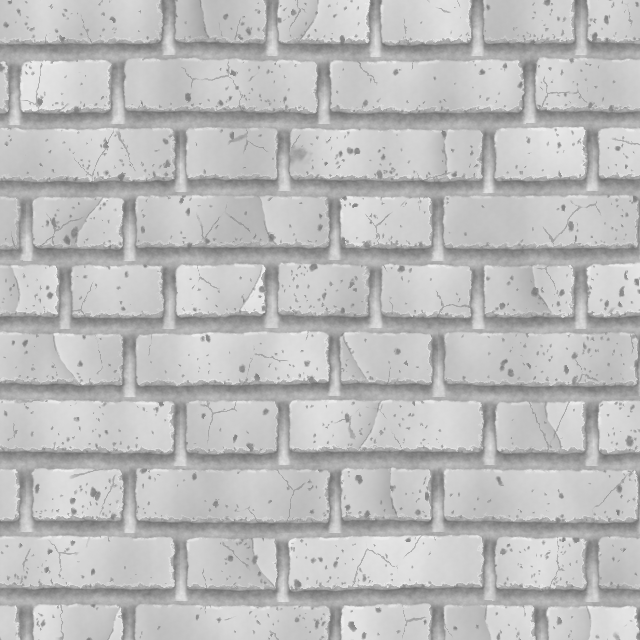
Give the GLSL for this texture, as a WebGL 1 fragment shader.

```glsl
precision highp float;
uniform vec2 u_resolution;

float hash(vec2 p) {
  vec3 h = fract(p.xyx * 0.1031);
  h += dot(h, h.yzx + 33.33);
  return fract((h.x + h.y) * h.z);
}

// Layered, folded sines, roughly -1 to 1
float waves(vec2 p) {
  float sum = 0.0, amp = 0.5;
  for (int i = 0; i < 5; i++) {
    sum += amp * sin(p.x + 1.4 * sin(p.y + 0.7));
    p = mat2(0.8, 0.6, -0.6, 0.8) * p * 1.9 + 2.3;
    amp *= 0.56;
  }
  return sum;
}

// Cellular noise: nearest distance, gap to the second nearest, cell id
vec3 cells(vec2 p) {
  vec2 base = floor(p);
  vec3 best = vec3(9.0, 9.0, 0.0);
  for (int j = -1; j <= 1; j++) {
    for (int i = -1; i <= 1; i++) {
      vec2 c = base + vec2(float(i), float(j));
      float d = length(c + vec2(hash(c), hash(c + 37.0)) - p);
      if (d < best.x) best = vec3(d, best.x, hash(c + 71.0));
      else best.y = min(best.y, d);
    }
  }
  return vec3(best.x, best.y - best.x, best.z);
}

float roundBox(vec2 p, vec2 halfSize, float radius) {
  vec2 e = abs(p) - halfSize + radius;
  return length(max(e, 0.0)) + min(max(e.x, e.y), 0.0) - radius;
}

// Whether joint i of a course is open; a closed joint makes a long brick
bool hasJoint(float row, float i) {
  if (row == 4.0) return true;
  if (row < 0.5) return i != 0.0;
  if (row == 1.0) return i < 1.5 || mod(i + 0.5, 2.0) > 1.0;
  if (row == 5.0 && i < 0.5) return i < 0.0;
  if (row == 9.0 && i == 5.0) return true;
  return mod(i + 0.5 + mod(row, 2.0), 3.0) > 1.0;
}

// Irregular pits, denser where amount is high
float pits(vec2 p, float amount, float soft) {
  vec3 c = cells(p);
  float radius = 0.14 + 0.26 * fract(c.z * 57.0);
  return step(1.0 - amount, c.z) * (1.0 - smoothstep(radius - soft, radius + soft, c.x));
}

void main() {
  vec2 uv = gl_FragCoord.xy / u_resolution;
  float px = 1.0 / u_resolution.y;
  float rough = waves(uv * 290.0);
  float cloud = waves(uv * 15.0);
  vec2 wobble = vec2(waves(uv * 85.0), waves(uv.yx * 80.0 + 9.0));

  // Courses counted from the top, then the brick between two open joints
  float down = 1.0 - uv.y + 0.0193 + 0.0015 * sin(uv.x * 11.0 + uv.y * 5.0);
  float row = floor(down / 0.1065);
  float shift = mod(row, 2.0) < 0.5 ? 0.121 : 0.041;
  if (row < 1.5 || row == 4.0) shift -= 0.018;
  float left = floor((uv.x - shift) / 0.161);
  float right = left + 1.0;
  if (!hasJoint(row, left)) left -= 1.0;
  if (!hasJoint(row, right)) right += 1.0;
  vec2 id = vec2(left + 20.0, row + 3.0);
  float r1 = hash(id), r2 = hash(id + 13.0), r3 = hash(id + 29.0), r4 = hash(id + 53.0);

  vec2 size = vec2((right - left) * 0.0805 - 0.0085 - 0.002 * r2, 0.0415 - 0.0015 * r3);
  vec2 q = vec2(uv.x - shift - (left + right) * 0.0805, down - row * 0.1065 - 0.0475);
  q.y += q.x * (r1 - 0.5) * 0.025;
  q += 0.0018 * wobble + 0.0005 * rough;
  float d = roundBox(q, size, 0.006 + 0.005 * r4);

  // Mortar, shaded under the bricks and at the top of the joints
  float mortar = 0.70 + 0.04 * waves(uv * vec2(45.0, 95.0)) + 0.025 * rough;
  mortar -= 0.04 * (cells(uv * 170.0).x - 0.4);
  float under = roundBox(q - vec2(0.001, 0.008), size, 0.01);
  mortar -= 0.15 * (1.0 - smoothstep(-0.004, 0.012, under));
  mortar -= 0.10 * exp(-max(d, 0.0) * 350.0) * (0.3 + 0.7 * smoothstep(-0.03, 0.03, q.y));
  float joint = smoothstep(-0.002, 0.004, abs(q.x) - size.x);
  joint *= smoothstep(-size.y - 0.004, 0.008 - size.y, q.y);
  mortar += joint * mix(-0.12, 0.13, smoothstep(-0.035, 0.035, q.y));

  // Painted face with soft sideways gradients
  float face = 0.815 + 0.08 * (r1 - 0.5) + 0.025 * cloud;
  face += 0.03 * sin(q.x * (25.0 + 25.0 * r2) + 6.3 * r3) - 0.35 * q.y;
  face += 0.008 * waves(uv * vec2(90.0, 20.0)) + 0.006 * rough;

  // Some faces broken into two facets along a curved line
  float facet = q.x - size.x * (r2 - 0.5) * 1.5 + q.y * (r4 - 0.5) * 1.4;
  facet += 0.006 * sin(q.y * 55.0 + 6.3 * r1);
  float broken = step(0.6, r3);
  face -= broken * 0.10 * exp(-abs(facet) * 45.0) * (1.0 - smoothstep(-px, px, facet));
  face += broken * 0.05 * exp(-abs(facet) * 160.0) * smoothstep(-px, px, facet);
  face -= broken * 0.13 * (1.0 - smoothstep(0.0005, 0.0008 + px, abs(facet)))
    * smoothstep(-0.3, 0.3, wobble.y);

  // Pale rim above, ragged dark chips below and on the right
  float rim = smoothstep(-0.007, -0.001, d);
  face += 0.08 * rim * smoothstep(-0.1, 0.5, wobble.x + 0.5 * rough) * (1.0 - smoothstep(-0.02, 0.02, q.y));
  float chip = max(q.y - size.y + 0.0055, q.x - size.x + 0.003) + 0.003 * rough + 0.0025 * wobble.x;
  face += 0.05 * smoothstep(-0.004, -0.001, chip);
  face = mix(face, 0.65 + 0.07 * rough, smoothstep(-px, px, chip));
  face -= 0.05 * smoothstep(-0.003, 0.0, d);

  // Clustered pits and hairline cracks
  vec2 bent = uv + 0.003 * wobble + 0.0012 * rough;
  float cluster = smoothstep(-0.4, 0.7, cloud);
  float lower = smoothstep(0.012, 0.038, q.y);
  float wear = pits(bent * vec2(80.0, 58.0), 0.03 + 0.09 * cluster, 90.0 * px);
  wear = max(wear, 0.8 * pits(bent * vec2(190.0, 150.0), 0.01 + 0.10 * cluster + 0.12 * lower, 200.0 * px));
  float crack = cells(bent * vec2(13.0, 8.0) + 4.0).y;
  crack = 1.0 - smoothstep(0.008, 0.014 + 8.0 * px, crack);
  wear = max(wear, 0.6 * crack * smoothstep(0.25, 0.5, waves(uv * 24.0 + 5.0)));
  face = mix(face, 0.50 + 0.06 * rough, 0.85 * wear);

  float tone = mix(mortar, face, 1.0 - smoothstep(-px, px, d));
  gl_FragColor = vec4(vec3(clamp(tone, 0.42, 0.92)), 1.0);
}
```
